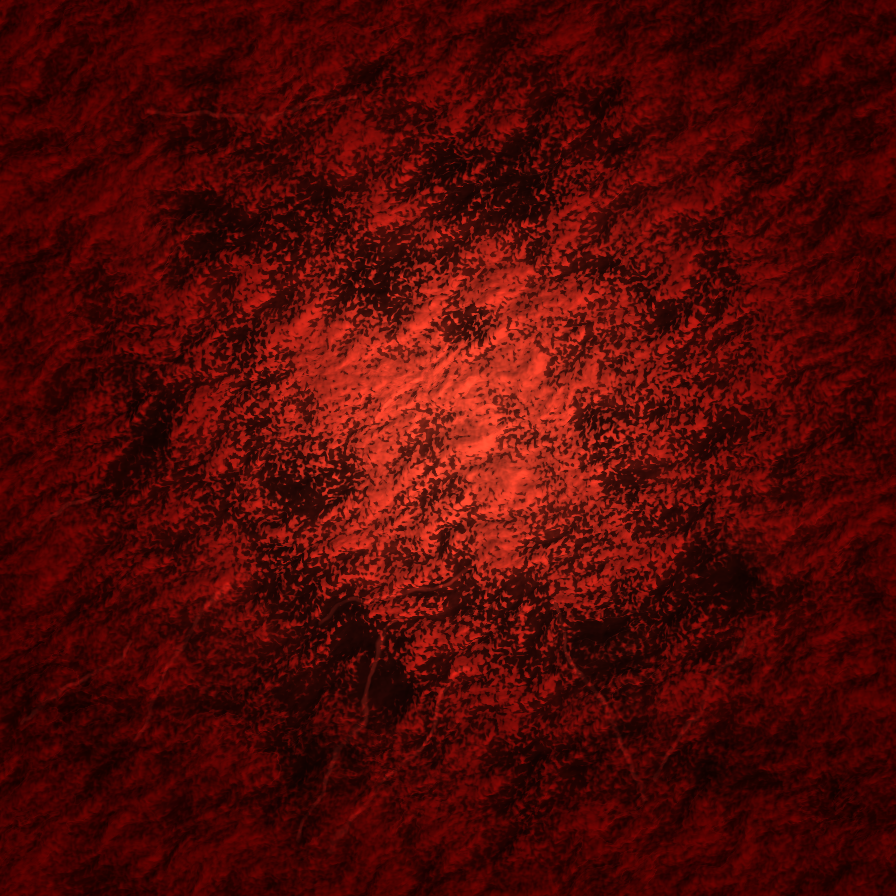
This texture is drawn by a Shadertoy shader. Its source:

```glsl
#define CENTRE vec2(0.515, 0.525)
#define GLOW_FALLOFF 11.5
#define CORE_FALLOFF 26.0
#define CLOUD_SCALE 11.0
#define GRAIN_SCALE 150.0
#define STREAK_SCALE 26.0
#define STREAK_ANGLE 0.5
#define VEIN_WIDTH 0.0024
#define WARP 0.03
#define RELIEF 1.1
#define CHAR_DEPTH 0.34
#define HOT_GAIN 0.24

// Bright patches: centre and radius
const vec3 HOT[6] = vec3[6](
    vec3(0.595, 0.445, 0.06), vec3(0.42, 0.59, 0.07), vec3(0.60, 0.565, 0.05),
    vec3(0.51, 0.52, 0.07), vec3(0.36, 0.62, 0.05), vec3(0.57, 0.68, 0.06));

// Charred patches: centre and radius
const vec3 CHAR[16] = vec3[16](
    vec3(0.145, 0.55, 0.05), vec3(0.57, 0.82, 0.06), vec3(0.89, 0.88, 0.06),
    vec3(0.78, 0.99, 0.06), vec3(0.39, 0.24, 0.08), vec3(0.68, 0.25, 0.08),
    vec3(0.79, 0.14, 0.05), vec3(0.94, 0.14, 0.06), vec3(0.35, 0.15, 0.06),
    vec3(0.10, 0.20, 0.08), vec3(0.83, 0.34, 0.05), vec3(0.40, 0.69, 0.04),
    vec3(0.525, 0.625, 0.03), vec3(0.35, 0.45, 0.04), vec3(0.23, 0.75, 0.05),
    vec3(0.68, 0.51, 0.04));

// Raised veins: start and end
const vec4 VEINS[12] = vec4[12](
    vec4(0.17, 0.873, 0.25, 0.870), vec4(0.25, 0.870, 0.39, 0.885),
    vec4(0.52, 0.25, 0.455, 0.16), vec4(0.455, 0.16, 0.37, 0.06),
    vec4(0.46, 0.33, 0.34, 0.07), vec4(0.15, 0.285, 0.03, 0.19),
    vec4(0.35, 0.30, 0.535, 0.38), vec4(0.625, 0.32, 0.71, 0.11),
    vec4(0.85, 0.31, 0.72, 0.13), vec4(0.25, 0.35, 0.15, 0.17),
    vec4(0.50, 0.62, 0.42, 0.53), vec4(0.11, 0.45, 0.05, 0.405));

vec2 gradient(vec2 cell) {
    vec3 h = fract(cell.xyx * vec3(0.1031, 0.1030, 0.0973));
    h += dot(h, h.yzx + 33.33);
    float a = 6.2832 * fract((h.x + h.y) * h.z);
    return vec2(cos(a), sin(a));
}

float gradientNoise(vec2 p) {
    vec2 i = floor(p), f = fract(p);
    vec2 u = f * f * f * (f * (f * 6.0 - 15.0) + 10.0);
    vec2 e = vec2(0.0, 1.0);
    float low = mix(dot(gradient(i), f), dot(gradient(i + e.yx), f - e.yx), u.x);
    float high = mix(dot(gradient(i + e.xy), f - e.xy), dot(gradient(i + e.yy), f - e.yy), u.x);
    return 1.4 * mix(low, high, u.y);
}

float fbm(vec2 p) {
    float sum = 0.0, amp = 0.5;
    for (int i = 0; i < 5; i++) {
        sum += amp * gradientNoise(p);
        p = mat2(1.6, 1.2, -1.2, 1.6) * p + 17.3;
        amp *= 0.5;
    }
    return sum;
}

float blob(vec2 p, vec3 b) {
    vec2 d = (p - b.xy) / b.z;
    return exp(-dot(d, d));
}

float segmentDistance(vec2 p, vec4 s) {
    vec2 a = p - s.xy, b = s.zw - s.xy;
    return length(a - b * clamp(dot(a, b) / dot(b, b), 0.0, 1.0));
}

void mainImage(out vec4 fragColor, in vec2 fragCoord) {
    vec2 uv = fragCoord / iResolution.xy;
    vec2 p = uv + WARP * vec2(fbm(uv * 9.0), fbm(uv * 9.0 + 31.0));
    float r = length(uv - CENTRE);
    float light = exp(-r * r * GLOW_FALLOFF);
    float core = exp(-r * r * CORE_FALLOFF);
    float grit = 1.0 - smoothstep(0.22, 0.52, r + 0.15 * fbm(uv * 6.0 + 7.0));

    // Broad coverage of pigment
    float cover = mix(0.27, -0.06, grit) + 0.22 * core + 0.6 * fbm(p * CLOUD_SCALE);
    for (int i = 0; i < 6; i++) cover += HOT_GAIN * blob(p, HOT[i]);
    for (int i = 0; i < 16; i++) cover -= CHAR_DEPTH * blob(p, CHAR[i]);

    // Slanted creases, thin threads and embossed shading
    float c = cos(STREAK_ANGLE), s = sin(STREAK_ANGLE);
    vec2 q = mat2(c, -s, s, c) * p * STREAK_SCALE * vec2(0.6, 1.3);
    float fold = fbm(q);
    float emboss = fold - fbm(q + vec2(0.06, -0.18));
    float patchy = smoothstep(-0.05, 0.3, fbm(uv * 8.0 + 53.0));
    float crease = (1.0 - smoothstep(0.0, 0.06, abs(fold))) * patchy;
    float thread = 1.0 - smoothstep(0.0, 0.13, abs(fbm(p * 19.0 + 71.0)));

    // Gritty threshold, softer toward the border
    vec2 g = uv * GRAIN_SCALE + 1.5 * vec2(fold, emboss);
    float grain = gradientNoise(g) + 0.8 * gradientNoise(g * 1.7 + 9.0);
    float level = cover + 0.25 * crease + 0.7 * fold + 0.22 * (thread - 0.4)
                + grain * mix(0.25, 0.58, grit);
    float soft = mix(0.7, 0.24, grit);
    float tone = smoothstep(-soft, soft, level);
    tone = max(tone, 0.5 * smoothstep(-0.4, 0.5, cover));

    // Main veins, broken up along their length
    float vein = 0.0;
    for (int i = 0; i < 12; i++) {
        float d = segmentDistance(p, VEINS[i]);
        vein = max(vein, 1.0 - smoothstep(0.3 * VEIN_WIDTH, 1.6 * VEIN_WIDTH, d));
    }
    vein *= 0.45 + 0.55 * smoothstep(-0.3, 0.3, gradientNoise(uv * 45.0));

    // Colour ramp from charred ground to lit pigment
    float heat = pow(light, 1.5);
    vec3 ground = mix(vec3(0.07, 0.004, 0.0), vec3(0.19, 0.04, 0.025), light);
    vec3 pigment = vec3(0.29, 0.005, 0.003) + vec3(0.54, 0.24, 0.155) * vec3(light, heat, heat);
    vec3 col = mix(ground, pigment, tone);
    col *= 1.0 + RELIEF * clamp(emboss, -0.3, 0.3) + 0.14 * grain;
    col += crease * (0.2 + light) * vec3(0.08, 0.022, 0.016);
    col += vein * (0.6 + light) * vec3(0.20, 0.05, 0.035);
    fragColor = vec4(clamp(col, 0.0, 1.0), 1.0);
}
```
